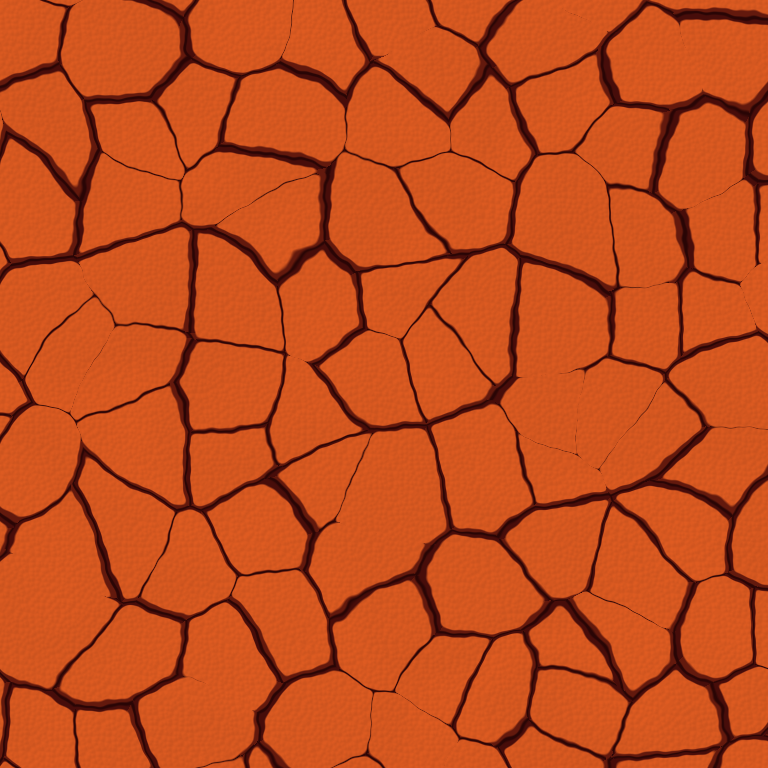
Give the GLSL for this texture, as a Shadertoy shader.

```glsl
// Dry cracked clay: one warped Voronoi mesh gives the plates. Cells are grouped
// by a coarser mesh; cracks between groups are wide, cracks inside are fine.
// Each crack has a lit wall, a shaded wall and a dark wandering floor.

#define FINE_CELLS 9.0
#define COARSE_CELLS 4.4
#define JITTER 0.86
#define WIDE_MIN 0.0034
#define WIDE_MAX 0.0072
#define THIN_MIN -0.0012
#define THIN_MAX 0.0034
#define CORNER_FILL 0.006
#define GRAIN_CELLS 150.0
#define GRAIN_DEPTH 0.075

const vec3 CLAY  = vec3(0.835, 0.342, 0.125);
const vec3 LIT   = vec3(0.39, 0.10, 0.05);
const vec3 SHADE = vec3(0.28, 0.05, 0.04);
const vec3 FLOOR = vec3(0.16, 0.02, 0.02);
const vec2 LIGHT = vec2(0.55, -0.83);

vec2 hash2(vec2 p) {
    vec3 q = fract(p.xyx * vec3(0.1031, 0.1030, 0.0973));
    q += dot(q, q.yzx + 33.33);
    return fract((q.xx + q.yz) * q.zy);
}

vec2 site(vec2 id) {
    return id + 0.5 + JITTER * (hash2(id) - 0.5);
}

// Cellular noise: id of the nearest site in xy, distance to it in z
vec3 nearestCell(vec2 p) {
    vec3 best = vec3(0.0, 0.0, 9.0);
    for (int y = -1; y <= 1; y++)
    for (int x = -1; x <= 1; x++) {
        vec2 id = floor(p) + vec2(x, y);
        float d = distance(p, site(id));
        if (d < best.z) best = vec3(id, d);
    }
    return best;
}

// Layered, turned sines that make the cracks crooked
vec2 wobble(vec2 p) {
    vec2 sum = vec2(0.0);
    float freq = 19.0, amp = 0.011;
    mat2 turn = mat2(0.8, 0.6, -0.6, 0.8);
    for (int i = 0; i < 5; i++) {
        p = turn * p + 1.7;
        sum += amp * sin(freq * p.yx + 40.0 * sum + vec2(0.0, 2.1));
        freq *= 2.07;
        amp *= 0.43;
    }
    return sum;
}

float wave(vec2 p) {
    return 0.6 * sin(31.0 * p.x + 3.0 * sin(23.0 * p.y))
         + 0.4 * sin(67.0 * p.y + 2.0 * sin(53.0 * p.x));
}

vec2 groupOf(vec2 cellSite) {
    return nearestCell(cellSite * COARSE_CELLS / FINE_CELLS + 17.0).xy;
}

float smoothMin(float a, float b, float k) {
    float h = max(k - abs(a - b), 0.0) / k;
    return min(a, b) - 0.25 * h * h * k;
}

// x: signed distance to the crack rim, y: signed offset from its middle,
// z: half width of the crack
vec3 cracks(vec2 p) {
    float vary = wave(p);
    vec2 q = (p + wobble(p)) * FINE_CELLS;
    vec2 home = nearestCell(q).xy;
    vec2 a = site(home);
    vec2 homeGroup = groupOf(a);
    float rim = 1.0, closest = 1.0;
    vec2 profile = vec2(1.0, 0.0);
    for (int y = -2; y <= 2; y++)
    for (int x = -2; x <= 2; x++) {
        if (x == 0 && y == 0) continue;
        vec2 id = home + vec2(x, y);
        vec2 b = site(id);
        vec2 across = normalize(b - a);
        float d = dot(0.5 * (a + b) - q, across) / FINE_CELLS;
        float pick = hash2(home + id + 71.0).x;
        bool wide = any(notEqual(groupOf(b), homeGroup));
        float halfWidth = wide ? mix(WIDE_MIN, WIDE_MAX, pick) + 0.0012 * vary
                               : mix(THIN_MIN, THIN_MAX, pick) + 0.0006 * vary;
        float edge = d - halfWidth;
        rim = smoothMin(rim, edge, CORNER_FILL);
        if (edge < closest) {
            closest = edge;
            profile = vec2(d * sign(dot(across, LIGHT)), halfWidth);
        }
    }
    return vec3(rim, profile);
}

// Embossed bumps of sandy clay
float grain(vec2 p) {
    vec2 q = p * GRAIN_CELLS;
    return nearestCell(q).z - nearestCell(q + vec2(0.35, -0.35)).z;
}

void mainImage(out vec4 fragColor, in vec2 fragCoord) {
    vec2 p = fragCoord / iResolution.y + 3.0;
    float soft = 1.0 / iResolution.y;
    vec3 crack = cracks(p);

    // Plate surface
    float mottle = 0.012 * wave(0.4 * p + 2.0 * wobble(p));
    vec3 color = CLAY * (1.0 + GRAIN_DEPTH * grain(p) + mottle);

    // Crack walls and floor
    float halfWidth = max(crack.z, 0.0);
    vec3 wall = mix(SHADE, LIT, smoothstep(-soft, soft, crack.y));
    float floorHalf = max(0.0012, 0.27 * halfWidth);
    float offCenter = abs(crack.y - 0.3 * halfWidth * wave(1.7 * p));
    wall = mix(FLOOR, wall, smoothstep(floorHalf - soft, floorHalf + soft, offCenter));

    color = mix(wall, color, smoothstep(-soft, soft, crack.x));
    fragColor = vec4(color, 1.0);
}
```
